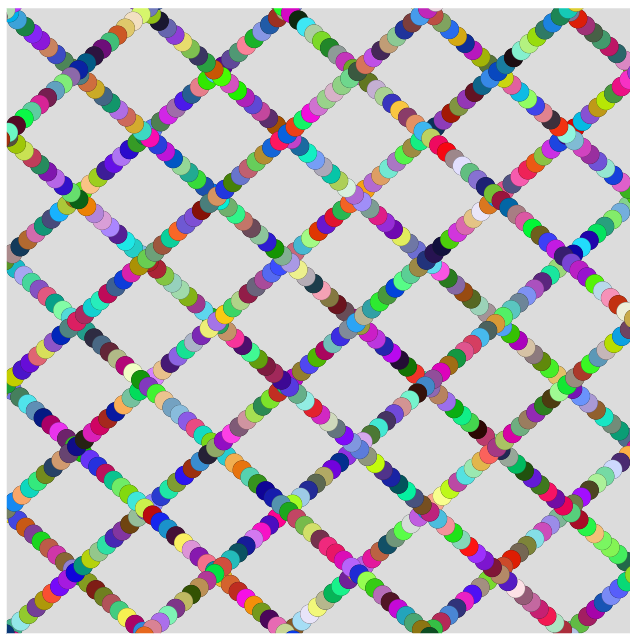
Give the GLSL for this pattern, as a WebGL 1 fragment shader.

```glsl
precision highp float;

uniform vec2 u_resolution;

const vec2 PERIOD = vec2(0.2194, 0.1953);
const float BEADS = 9.0; // beads between two crossings

float hash(vec2 p) {
  return fract(sin(dot(p, vec2(12.9898, 78.233))) * 43758.5453);
}

vec3 beadColor(vec2 id) {
  return vec3(hash(id), hash(id + 17.3), hash(id + 41.9));
}

// Coordinates along both diagonals back to canvas space
vec2 latticeToCanvas(vec2 uv) {
  return 0.5 * vec2(uv.x + uv.y, uv.x - uv.y) * PERIOD;
}

// Paints the nearest string of beads; family 0 falls, family 1 rises
vec3 paintString(vec3 color, vec2 p, vec2 uv, float family, float pixel) {
  bool rising = family > 0.5;
  float along = rising ? uv.y : uv.x;
  float line = floor((rising ? uv.x : uv.y) + 0.5);
  vec2 lineId = vec2(line, family * 31.0 + 5.0);
  float phase = hash(lineId);
  float direction = hash(lineId + 9.7) < 0.5 ? -1.0 : 1.0;
  float nearest = floor(along * BEADS - phase + 0.5);

  // Later beads overlap earlier ones
  for (int k = -2; k <= 2; k++) {
    float index = nearest + float(k) * direction;
    float place = (index + phase) / BEADS;
    vec2 center = latticeToCanvas(rising ? vec2(line, place) : vec2(place, line));
    float d = length(p - center) - 0.0153;
    vec3 fill = beadColor(vec2(index, line * 3.7 + family * 57.0));
    float rim = smoothstep(-0.0016, 0.0, d);
    fill = mix(fill, vec3(0.12), 0.4 * rim);
    color = mix(color, fill, 1.0 - smoothstep(-0.5 * pixel, 0.5 * pixel, d));
  }
  return color;
}

void main() {
  float pixel = 1.0 / u_resolution.y;
  vec2 canvas = vec2(gl_FragCoord.x, u_resolution.y - gl_FragCoord.y) * pixel;
  vec2 p = canvas - vec2(0.0091, 0.015);
  vec2 cell = p / PERIOD;
  vec2 uv = vec2(cell.x + cell.y, cell.x - cell.y);

  // Each crossing picks which string lies on top
  float under = hash(floor(uv + 0.5) + 3.1) < 0.6 ? 0.0 : 1.0;
  vec3 color = vec3(0.863);
  color = paintString(color, p, uv, under, pixel);
  color = paintString(color, p, uv, 1.0 - under, pixel);

  // White margin around the panel
  vec2 halfSize = vec2(0.487, 0.4883);
  vec2 edge = abs(canvas - vec2(0.0104, 0.013) - halfSize) - halfSize;
  float outside = smoothstep(-0.5 * pixel, 0.5 * pixel, max(edge.x, edge.y));
  gl_FragColor = vec4(mix(color, vec3(1.0), outside), 1.0);
}
```
